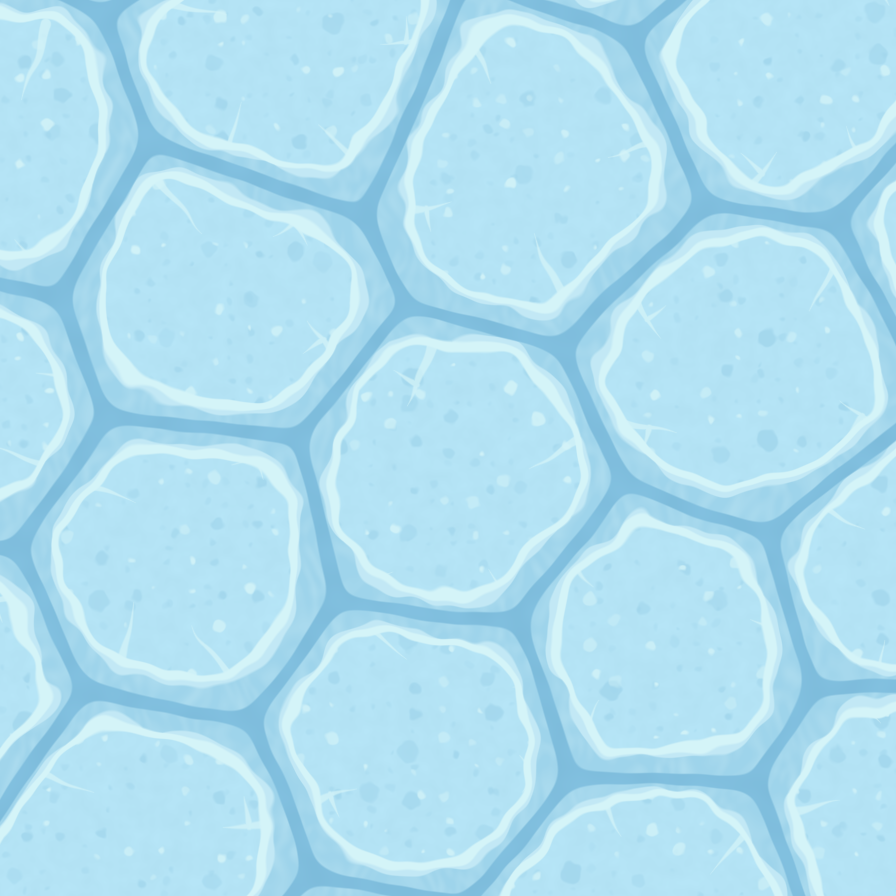
This texture is drawn by a WebGL 1 fragment shader. Its source:

```glsl
precision highp float;
// Pale blue cracked ice: rounded plates separated by darker channels.
// A jittered skew lattice gives Voronoi plates; soft edge distances, bent by
// gradient noise, place channels, slopes and bright rims. Specks fill the plates.
uniform vec2 u_resolution;

const vec3 ICE = vec3(0.705, 0.89, 0.96);
const vec3 SLOPE = vec3(0.62, 0.83, 0.92);
const vec3 RIM = vec3(0.83, 0.955, 0.972);
const vec3 HALO = vec3(0.76, 0.91, 0.96);
const vec3 CHANNEL = vec3(0.50, 0.745, 0.868);
const vec2 AXIS_A = vec2(0.316, 0.121);
const vec2 AXIS_B = vec2(0.078, 0.322);
const vec2 ORIGIN = vec2(0.508, 0.46);

vec2 hash2(vec2 p) {
  vec3 q = fract(p.xyx * vec3(0.1031, 0.1030, 0.0973));
  q += dot(q, q.yzx + 33.33);
  return fract((q.xx + q.yz) * q.zy);
}

float gradientAt(vec2 corner, vec2 offset) {
  float angle = 6.2832 * hash2(corner).x;
  return dot(vec2(cos(angle), sin(angle)), offset);
}

// Gradient noise, roughly -0.7 to 0.7
float noise(vec2 p) {
  vec2 i = floor(p), f = p - i;
  vec2 u = f * f * f * (f * (f * 6.0 - 15.0) + 10.0);
  vec2 e = vec2(1.0, 0.0);
  float low = mix(gradientAt(i, f), gradientAt(i + e, f - e), u.x);
  float high = mix(gradientAt(i + e.yx, f - e.yx), gradientAt(i + 1.0, f - 1.0), u.x);
  return mix(low, high, u.y);
}

vec2 warp(vec2 p, float scale, float amount) {
  return p + amount * vec2(noise(p * scale), noise(p * scale + 37.0));
}

// Lattice cell whose unjittered seed is closest in lattice coordinates
vec2 latticeCell(vec2 p) {
  float det = AXIS_A.x * AXIS_B.y - AXIS_A.y * AXIS_B.x;
  vec2 q = p - ORIGIN;
  vec2 uv = vec2(q.x * AXIS_B.y - q.y * AXIS_B.x, q.y * AXIS_A.x - q.x * AXIS_A.y) / det;
  return floor(uv + 0.5);
}

vec2 plateSeed(vec2 cell) {
  vec2 c = cell + 0.28 * (hash2(cell + 71.0) - 0.5);
  return ORIGIN + AXIS_A * c.x + AXIS_B * c.y;
}

vec2 nearestSeed(vec2 p, vec2 base) {
  vec2 best = plateSeed(base);
  for (int j = -2; j <= 2; j++)
    for (int i = -2; i <= 2; i++) {
      vec2 s = plateSeed(base + vec2(float(i), float(j)));
      if (distance(p, s) < distance(p, best)) best = s;
    }
  return best;
}

// Distances to the plate border with corners rounded by two sharpness values
vec2 borderDistances(vec2 p, vec2 base, vec2 seed, vec2 sharpness) {
  vec2 sum = vec2(0.0);
  for (int j = -2; j <= 2; j++)
    for (int i = -2; i <= 2; i++) {
      vec2 other = plateSeed(base + vec2(float(i), float(j)));
      vec2 gap = other - seed;
      if (dot(gap, gap) > 0.0001)
        sum += exp(-sharpness * dot(0.5 * (seed + other) - p, normalize(gap)));
    }
  return -log(sum) / sharpness;
}

// Stroke that tapers from full width at a to a point at b
float taper(vec2 p, vec2 a, vec2 b, float width, float soft) {
  vec2 ab = b - a;
  float t = clamp(dot(p - a, ab) / dot(ab, ab), 0.0, 1.0);
  float d = distance(p, a + ab * t) - width * (1.0 - t);
  return 1.0 - smoothstep(-soft, soft, d);
}

// Short forked cracks running inward from the rim
float cracks(vec2 p, vec2 seed, float soft) {
  float cover = 0.0;
  for (int i = 0; i < 4; i++) {
    vec2 h = hash2(floor(seed * 900.0) + float(i) * 17.0);
    float angle = 1.5708 * (float(i) + 0.8 * h.x);
    vec2 outer = seed + 0.17 * vec2(cos(angle), sin(angle));
    float bent = angle + 0.7 * (h.y - 0.5);
    vec2 inner = seed + mix(0.075, 0.115, h.y) * vec2(cos(bent), sin(bent));
    vec2 fork = mix(outer, inner, 0.6);
    vec2 side = (inner - outer).yx * vec2(-0.4, 0.4) * sign(h.x - 0.5);
    cover = max(cover, taper(p, outer, inner, 0.0065, soft));
    cover = max(cover, step(0.55, h.y) * taper(p, fork, fork + side, 0.0035, soft));
  }
  return cover;
}

// One possible soft speck per grid square
float specks(vec2 p, float scale, float chance, vec2 radii, float soft) {
  vec2 cell = floor(p * scale);
  vec2 h = hash2(cell + scale), k = hash2(cell + scale + 53.0);
  float radius = mix(radii.x, radii.y, k.x * k.x);
  vec2 center = (cell + mix(vec2(0.28), vec2(0.72), h)) / scale;
  float d = distance(p, center) - radius;
  return step(k.y, chance) * mix(0.4, 1.0, h.x) * (1.0 - smoothstep(-soft, soft, d));
}

void main() {
  vec2 p = gl_FragCoord.xy / u_resolution.y;
  float soft = max(0.0013, 0.8 / u_resolution.y);
  vec2 q = warp(warp(p, 7.0, 0.009), 24.0, 0.0025);
  vec2 base = latticeCell(q);
  vec2 seed = nearestSeed(q, base);
  vec2 border = borderDistances(q, base, seed, vec2(130.0, 42.0));

  // Uneven rim position, a little deeper on the lower right
  vec2 local = p + seed * 5.0;
  float depth = 0.021 + 0.017 * noise(local * 10.0) + 0.008 * noise(local * 27.0);
  depth += 0.004 * dot(normalize(q - seed + 0.0001), vec2(0.6, -0.8));
  float inside = border.y - max(depth, 0.009);
  float rimWidth = 0.0085 + 0.006 * noise(local * 19.0 + 9.0);

  // Plate surface with mottling and specks
  vec2 grain = warp(p, 90.0, 0.004);
  vec3 color = ICE + 0.012 * noise(p * 38.0) + 0.008 * noise(p * 95.0);
  color = mix(color, SLOPE, 0.75 * specks(grain, 23.0, 0.5, vec2(0.004, 0.012), 0.002));
  color = mix(color, SLOPE, 0.5 * specks(grain + 0.37, 44.0, 0.4, vec2(0.002, 0.005), 0.002));
  color = mix(color, RIM, 0.9 * specks(grain + 0.71, 31.0, 0.42, vec2(0.002, 0.0075), 0.0018));
  color = mix(color, RIM, 0.75 * cracks(warp(p, 22.0, 0.008), seed, soft));

  // Bright rim, then the streaked slope with its pale upper lip
  color = mix(color, RIM, 1.0 - smoothstep(-soft, soft, inside - rimWidth));
  float streak = noise(warp(p, 16.0, 0.03) * vec2(75.0, 38.0));
  float lip = max(0.0, 0.004 + 0.012 * noise(local * 22.0 + 4.0));
  vec3 slope = mix(SLOPE, HALO, clamp(0.12 + 0.45 * streak, 0.0, 0.5));
  color = mix(color, HALO, 1.0 - smoothstep(-soft, soft, inside));
  color = mix(color, slope, 1.0 - smoothstep(-soft, soft, inside + lip));

  // Dark channel between plates
  float channelWidth = 0.0072 + 0.002 * noise(p * 13.0);
  vec3 channel = CHANNEL + 0.02 * noise(p * 30.0);
  color = mix(color, channel, 1.0 - smoothstep(-soft, soft, border.x - channelWidth));
  gl_FragColor = vec4(color, 1.0);
}
```
